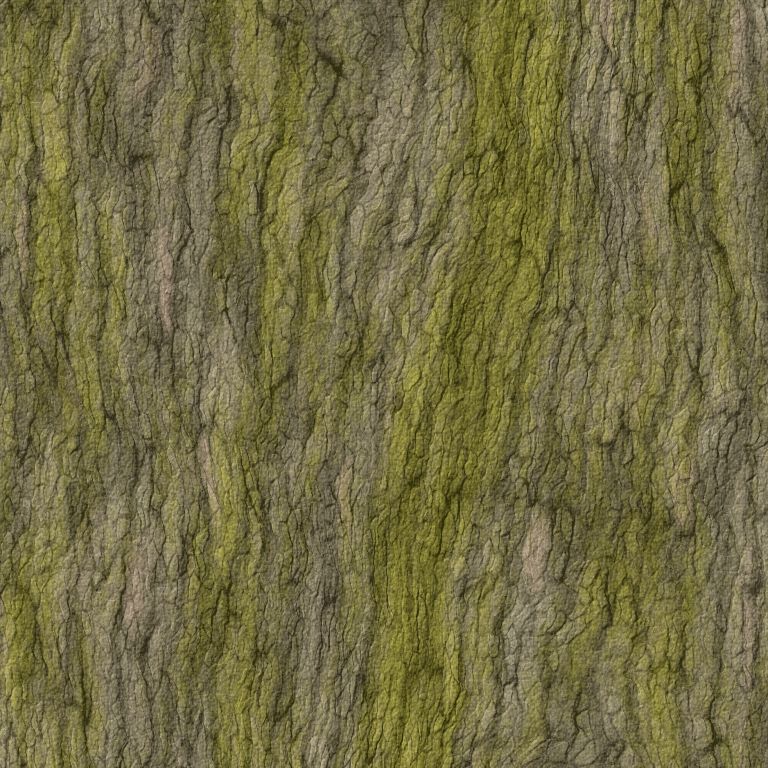
Write a WebGL 1 fragment shader that draws this texture.

```glsl
precision highp float;
uniform vec2 u_resolution;

vec2 hash2(vec2 p) {
  return fract(sin(vec2(dot(p, vec2(127.1, 311.7)), dot(p, vec2(269.5, 183.3)))) * 4375.85);
}

// Cellular noise: nearest distance, second distance, random value of the cell
vec3 cells(vec2 p) {
  vec2 base = floor(p), f = fract(p);
  vec3 near = vec3(8.0, 8.0, 0.0);
  for (int y = -1; y <= 1; y++) {
    for (int x = -1; x <= 1; x++) {
      vec2 offset = vec2(float(x), float(y));
      vec2 seed = hash2(base + offset);
      float d = length(offset + seed - f);
      if (d < near.x) near = vec3(d, near.x, fract(seed.x * 7.3 + seed.y * 3.1));
      else near.y = min(near.y, d);
    }
  }
  return near;
}

// Bends the wood: a lean in the middle, then ever finer wobbles
vec2 warp(vec2 p) {
  float middle = (p.x - 0.61) / 0.2;
  p.x -= 0.2 * (p.y - 0.5) * exp(-middle * middle);
  float freq = 10.0, amp = 0.0068;
  for (int i = 0; i < 7; i++) {
    float k = float(i);
    p.x += amp * sin(freq * p.y + 0.6 * freq * p.x + k * 2.1);
    p.y += amp * sin(freq * 1.3 * p.x - 0.7 * freq * p.y + k * 4.7);
    freq *= 1.93;
    amp *= 0.61;
  }
  return p;
}

float ridge(vec3 c, float width) {
  return smoothstep(0.0, width, c.y - c.x);
}

// Long furrows, plates, crackled flakes, chips and fine grit
float barkHeight(vec2 p) {
  vec2 q = warp(p);
  float rough = 0.5 + 0.5 * sin(q.x * 13.0 + 2.0 * sin(q.y * 8.0 + q.x * 5.0));
  float furrows = ridge(cells(q * vec2(21.0, 2.3)), 0.45);
  vec3 plate = cells(q * vec2(44.0, 9.0) + 17.0);
  float plates = mix(ridge(plate, mix(0.2, 0.42, rough)), plate.z, 0.4);
  vec3 flake = cells(q * vec2(84.0, 32.0) + 41.0);
  float flakes = mix(ridge(flake, 0.3), flake.z, 0.55);
  vec3 chip = cells(q * vec2(150.0, 85.0) + 73.0);
  float grit = 1.0 - cells(p * vec2(250.0, 215.0) + 5.0).x;
  return 0.28 * furrows + mix(0.18, 0.28, rough) * plates
    + mix(0.14, 0.24, rough) * flakes + 0.16 * chip.z + 0.17 * grit;
}

// Moss follows soft vertical bands, broken into streaks
float mossCover(vec2 q) {
  float bands = 0.26 * cos(23.7 * (q.x - 0.07) + 0.5 * sin(q.y * 7.0));
  float core = (q.x - 0.61) / 0.13;
  float drift = 0.14 * sin(q.y * 9.0 + q.x * 21.0) + 0.12 * sin(q.y * 17.0 - q.x * 57.0);
  float streaks = 0.8 * (0.5 - cells(q * vec2(34.0, 5.0) + 9.0).x);
  float tufts = 0.6 * (0.5 - cells(q * vec2(90.0, 40.0) + 3.0).x);
  return 0.92 * smoothstep(-0.42, 1.1, bands + 0.55 * exp(-core * core) + drift + streaks + tufts);
}

void main() {
  vec2 p = gl_FragCoord.xy / u_resolution;
  vec2 q = warp(p);

  // Relief lit from the upper left
  float h = barkHeight(p);
  float slope = h - barkHeight(p + vec2(-0.0015, 0.0016));
  float tone = 0.56 + 0.72 * (h - 0.6) + 0.95 * slope;

  // Thin dark cracks, opening only here and there
  vec3 plate = cells(q * vec2(44.0, 9.0) + 17.0);
  vec3 flake = cells(q * vec2(84.0, 32.0) + 41.0);
  float wave = sin(q.y * 31.0 + q.x * 47.0) + 0.6 * sin(q.x * 83.0 - q.y * 19.0);
  tone -= 0.24 * smoothstep(0.0, 0.9, wave) * (1.0 - ridge(plate, 0.15));
  tone -= 0.22 * smoothstep(0.4, 0.8, flake.z) * (1.0 - ridge(flake, 0.2));
  tone += 0.17 * (cells(p * vec2(340.0, 320.0)).z - 0.5);

  float moss = mossCover(q);
  float lichen = smoothstep(0.93, 0.97, plate.z) * ridge(plate, 0.35) * (1.0 - moss);
  tone = clamp(tone + 0.04 * lichen, 0.04, 1.0);

  vec3 bark = mix(vec3(0.17, 0.155, 0.085), vec3(0.72, 0.685, 0.565), tone);
  vec3 green = mix(vec3(0.17, 0.16, 0.02), vec3(0.71, 0.69, 0.29), tone);
  bark *= mix(vec3(1.0), vec3(1.03, 0.985, 1.01), 0.5 * plate.z + lichen);
  gl_FragColor = vec4(mix(bark, green, moss), 1.0);
}
```
